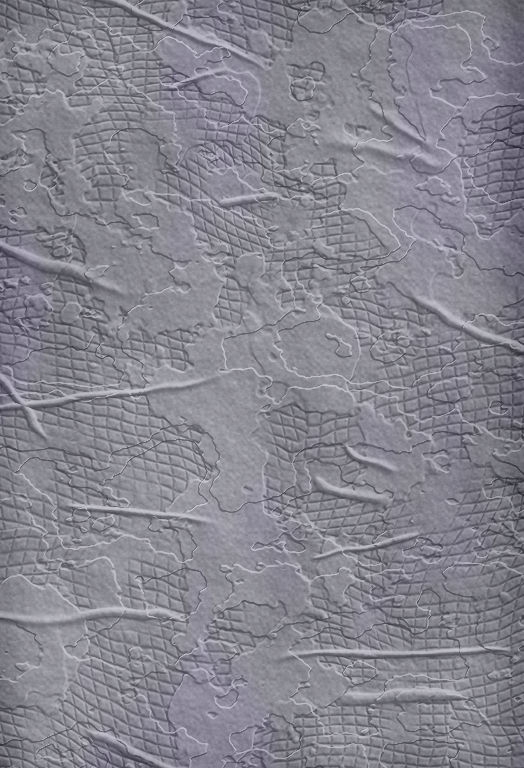
Give the GLSL for this texture, as a Shadertoy shader.

```glsl
// Grey-violet plaster wall with torn patches of pressed mesh, scraped ridges and raking light.

float hash(vec2 p) {
    vec3 q = fract(vec3(p.xyx) * 0.1031);
    q += dot(q, q.yzx + 33.33);
    return fract((q.x + q.y) * q.z);
}

float noise(vec2 p) {
    vec2 i = floor(p), f = fract(p);
    f = f * f * f * (f * (f * 6.0 - 15.0) + 10.0);
    return mix(mix(hash(i), hash(i + vec2(1, 0)), f.x),
               mix(hash(i + vec2(0, 1)), hash(i + 1.0), f.x), f.y);
}

float fbm(vec2 p) {
    float sum = 0.0, amp = 0.5;
    for (int i = 0; i < 5; i++) {
        sum += amp * noise(p);
        p = mat2(1.6, 1.2, -1.2, 1.6) * p + 17.3;
        amp *= 0.5;
    }
    return sum / 0.97;
}

// Grooves of a skewed net: strong rows, weaker slanted columns
float meshGrooves(vec2 p, float angle, float skew) {
    float c = cos(angle), s = sin(angle);
    p = mat2(c, -s, s, c) * p;
    vec2 cell = vec2(0.0185, 0.0142);
    vec2 uv = vec2(p.x + skew * p.y, p.y) / cell;
    vec2 d = abs(fract(uv) - 0.5) * cell / vec2(0.0020, 0.0021);
    vec2 line = exp(-d * d);
    return max(line.y, 0.8 * line.x);
}

// Long bent scrapes, tapering towards their ends
float scrapes(vec2 p) {
    float sum = 0.0;
    p += 0.07 * (vec2(noise(p * 5.0), noise(p * 5.0 + 40.0)) - 0.5);
    p += 0.008 * (noise(p * 32.0) - 0.5);
    for (int i = 0; i < 17; i++) {
        float k = float(i);
        vec2 center = vec2(hash(vec2(k, 3.1)) * 0.7, (k + hash(vec2(k, 8.7))) / 17.0);
        float angle = mix(-0.85, 0.5, hash(vec2(k, 5.3)));
        float halfLength = mix(0.04, 0.17, hash(vec2(k, 9.9)));
        vec2 dir = vec2(cos(angle), sin(angle)), q = p - center;
        float along = dot(q, dir) / halfLength;
        float across = dot(q, vec2(-dir.y, dir.x));
        float width = mix(0.0035, 0.0075, hash(vec2(k, 1.7)));
        float taper = smoothstep(1.0, 0.6, abs(along));
        sum = max(sum, taper * exp(-across * across / (width * width)));
    }
    return sum;
}

// x: surface height, y: groove depth, z: mesh coverage
vec3 surface(vec2 p) {
    float ridge = scrapes(p);
    float torn = fbm(p * 8.0 + 3.7);
    float coverage = smoothstep(0.445, 0.475, torn) * (1.0 - smoothstep(0.15, 0.6, ridge));

    // Two overlapping sheets, both stretched out of true
    vec2 q = p + 0.055 * (vec2(noise(p * 5.0 + 11.0), noise(p * 5.0 + 27.0)) - 0.5);
    q += 0.006 * (vec2(noise(p * 34.0), noise(p * 34.0 + 51.0)) - 0.5);
    float sheet = smoothstep(0.49, 0.51, fbm(p * 4.5 + 61.0) + 0.35 * (p.x - 0.36));
    float grooves = mix(meshGrooves(q, -0.24, 0.45), meshGrooves(q, 0.14, -0.3), sheet);
    grooves *= coverage * smoothstep(0.2, 0.62, noise(p * 21.0 + 5.0) + 0.15);

    float height = 0.024 * fbm(p * 7.0 + 90.0);
    height += 0.0042 * fbm(p * 48.0) + 0.0012 * noise(p * 210.0);
    height -= 0.0042 * coverage + 0.0024 * grooves;
    height += 0.0035 * sheet + 0.0085 * ridge;

    // Ragged trowel lips
    float lip = fbm(p * vec2(9.0, 13.0) + 130.0);
    height += 0.0055 * (smoothstep(0.56, 0.585, lip) + smoothstep(0.39, 0.41, lip));
    return vec3(height, grooves, coverage);
}

void mainImage(out vec4 fragColor, in vec2 fragCoord) {
    vec2 p = fragCoord / iResolution.y;
    vec2 uv = fragCoord / iResolution.xy;

    // Raking light from the upper right
    float e = 0.0014;
    vec3 here = surface(p);
    vec2 slope = vec2(surface(p + vec2(e, 0)).x, surface(p + vec2(0, e)).x) - here.x;
    float relief = -dot(slope / e, vec2(0.55, 0.83));
    float light = 0.545 + 0.19 * tanh(relief * 0.75);
    light -= 0.065 * here.y + 0.012 * here.z;

    // Broad stains, faint vertical bands and fine grit
    light += 0.15 * (fbm(p * vec2(5.0, 3.0) + 70.0) - 0.5);
    light += 0.05 * (noise(vec2(uv.x * 9.0, uv.y * 1.5)) - 0.5);
    light += 0.045 * (noise(p * 330.0) - 0.5);

    // Darker worn borders
    float wobble = 0.03 * (fbm(p * 14.0) - 0.5);
    vec2 border = min(uv, 1.0 - uv) + wobble;
    light -= 0.07 * smoothstep(0.06, 0.0, border.x) + 0.05 * smoothstep(0.06, 0.0, border.y);
    light -= 0.035 * smoothstep(0.86, 0.98, uv.x);

    // Cool grey with lilac washes
    float lilac = smoothstep(0.48, 0.72, fbm(p * vec2(7.0, 3.5) + 210.0));
    vec3 tint = mix(vec3(0.0, -0.002, 0.030), vec3(0.005, -0.010, 0.060), lilac);
    fragColor = vec4(clamp(vec3(light) + tint, 0.0, 1.0), 1.0);
}
```
